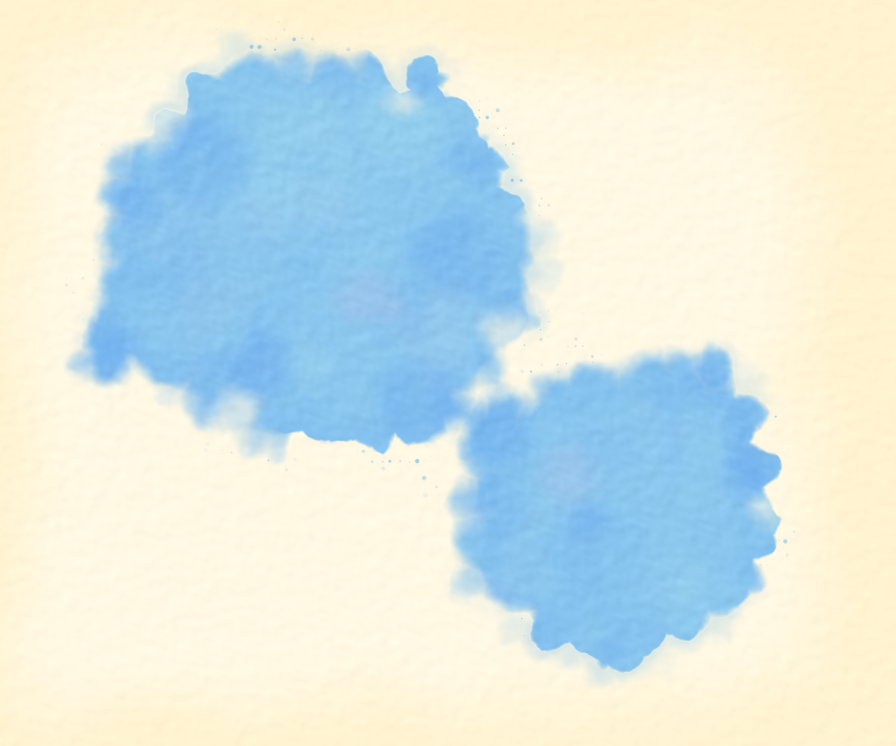
Write a Shadertoy shader that draws this background.

```glsl
// Two watercolour clouds of blue pigment on warm, softly lit, grainy paper.
// Radial outlines are scalloped with cellular noise, filled with overlapping
// translucent dabs, ringed with splatter, and embossed with the paper grain.

#define PAPER_EDGE  vec3(1.0, 0.952, 0.818)
#define PAPER_LIGHT vec3(1.0, 0.973, 0.892)
#define SKY         vec3(0.56, 0.80, 0.93)
#define DEEP        vec3(0.40, 0.66, 0.94)
#define LILAC       vec3(0.61, 0.76, 0.92)
#define LOBE_SCALE  17.0
#define LOBE_DEPTH  0.042
#define GRAIN_SCALE 75.0
#define GRAIN_DEPTH 0.026
#define SPLAT_SCALE 85.0

const float BIG_RADII[16] = float[16](
    .305, .275, .286, .262, .255, .278, .258, .283,
    .269, .317, .261, .258, .261, .277, .284, .305);
const float SMALL_RADII[16] = float[16](
    .203, .209, .234, .216, .197, .194, .200, .211,
    .216, .225, .197, .198, .205, .188, .194, .202);

// Main washes: centre and radius
const vec3 DEEP_WASH[14] = vec3[14](
    vec3(.27, .78, .07),  vec3(.19, .73, .045), vec3(.57, .885, .028),
    vec3(.63, .79, .04),  vec3(.56, .47, .065), vec3(.15, .53, .04),
    vec3(.61, .66, .07),  vec3(.35, .51, .05),  vec3(.67, .42, .05),
    vec3(.95, .49, .035), vec3(1., .36, .04),   vec3(.665, .32, .05),
    vec3(.79, .30, .035), vec3(.82, .135, .025));
const vec3 PALE_WASH[6] = vec3[6](
    vec3(.68, .55, .04),  vec3(.32, .45, .035), vec3(.205, .845, .05),
    vec3(.635, .31, .02), vec3(1.03, .32, .025), vec3(.54, .87, .025));

float hash(vec2 p) {
    vec3 q = fract(p.xyx * 0.1031);
    q += dot(q, q.yzx + 33.33);
    return fract((q.x + q.y) * q.z);
}

vec2 hash2(vec2 p) { return vec2(hash(p), hash(p + 57.3)); }

float noise(vec2 p) {
    vec2 i = floor(p), f = fract(p);
    f = f * f * (3.0 - 2.0 * f);
    return mix(mix(hash(i), hash(i + vec2(1, 0)), f.x),
               mix(hash(i + vec2(0, 1)), hash(i + vec2(1, 1)), f.x), f.y);
}

float fbm(vec2 p) {
    float sum = 0.0, amp = 0.5;
    for (int k = 0; k < 4; k++) {
        sum += amp * noise(p);
        p = mat2(1.6, 1.2, -1.2, 1.6) * p + 7.1;
        amp *= 0.5;
    }
    return sum;
}

// Distance beyond a closed outline given by evenly spaced radii
float outline(vec2 p, float radii[16]) {
    float turn = fract(atan(p.y, p.x) / 6.28319) * 16.0;
    int i = int(turn);
    return length(p) - mix(radii[i & 15], radii[(i + 1) & 15], smoothstep(0.0, 1.0, fract(turn)));
}

// x: distance to the nearest cell point, y: summed tone of overlapping dabs
vec2 dabs(vec2 p) {
    vec2 cell = floor(p);
    float nearest = 2.0, tone = 0.0;
    for (int y = -1; y <= 1; y++)
    for (int x = -1; x <= 1; x++) {
        vec2 id = cell + vec2(x, y);
        float dist = length(p - id - 0.2 - 0.6 * hash2(id));
        float radius = mix(0.4, 0.85, hash(id + 11.7));
        float soft = mix(0.06, 0.5, hash(id + 23.1));
        nearest = min(nearest, dist);
        tone += (hash(id + 41.9) - 0.5) * (1.0 - smoothstep(radius - soft, radius, dist));
    }
    return vec2(nearest, tone);
}

float grainHeight(vec2 p) {
    p = mat2(0.9, 0.4, -0.5, 1.1) * p * GRAIN_SCALE;
    return noise(p) + 0.6 * noise(p * 2.1 + 4.0);
}

float splatter(vec2 p, float px) {
    vec2 id = floor(p * SPLAT_SCALE);
    vec2 offset = (fract(p * SPLAT_SCALE) - 0.3 - 0.4 * hash2(id)) / SPLAT_SCALE;
    float radius = mix(0.0007, 0.0033, pow(hash(id + 3.3), 3.0));
    return step(0.62, hash(id + 8.8)) * (1.0 - smoothstep(radius - px, radius + px, length(offset)));
}

void mainImage(out vec4 fragColor, in vec2 fragCoord) {
    float px = 1.0 / iResolution.y;
    vec2 p = fragCoord * px;
    p.x *= 1.2 * iResolution.y / iResolution.x;

    // Paper with an irregular pool of light
    vec2 box = abs(p - vec2(0.55, 0.49)) - vec2(0.36, 0.26);
    float glow = length(max(box, 0.0)) - 0.18 + 0.16 * (fbm(p * 4.0) - 0.5);
    vec3 color = mix(PAPER_LIGHT, PAPER_EDGE, smoothstep(-0.07, 0.07, glow));

    // Scalloped silhouette and main washes
    vec2 ragged = vec2(fbm(p * 28.0), fbm(p * 28.0 + 31.0)) - 0.47;
    vec2 q = p + 0.024 * ragged;
    float edge = min(outline(q - vec2(0.414, 0.664), BIG_RADII),
                     outline(q - vec2(0.831, 0.316), SMALL_RADII));
    float wash = 0.0, pale = 0.0;
    for (int i = 0; i < 14; i++) {
        float d = length(q - DEEP_WASH[i].xy) - DEEP_WASH[i].z;
        edge = min(edge, d);
        wash = max(wash, 1.0 - smoothstep(-0.03, 0.012, d));
    }
    for (int i = 0; i < 6; i++) {
        float d = length(q - PALE_WASH[i].xy) - PALE_WASH[i].z;
        pale = max(pale, 1.0 - smoothstep(-0.03, 0.012, d));
    }
    edge += LOBE_DEPTH * (dabs(q * LOBE_SCALE).x - 0.4);

    // Layered pigment
    float tone = 0.2 + 0.3 * wash + 0.5 * (fbm(p * 6.0 + 3.0) - 0.47);
    tone += 0.28 * dabs(q * 8.0 + 5.0).y + 0.2 * dabs(q * 15.0 + 9.0).y;
    tone += 0.14 * smoothstep(-0.08, 0.0, edge);
    vec3 pigment = mix(SKY, DEEP, clamp(tone, 0.0, 1.0));
    float lilac = 1.0 - smoothstep(0.02, 0.055, min(length((q - vec2(0.49, 0.60)) * vec2(0.8, 1.2)),
                                                  length(q - vec2(0.76, 0.36))));
    pigment = mix(pigment, LILAC, 0.6 * lilac + 0.25 * smoothstep(0.5, 0.75, fbm(p * 7.0 + 20.0)));

    // Wet and dry edges, faint bleed, and droplets
    float soft = mix(0.002, 0.024, smoothstep(0.45, 0.7, noise(p * 9.0 + 2.0))) + px;
    float cover = 1.0 - smoothstep(-soft, soft, edge);
    float body = cover * (0.97 - 0.6 * pale * (1.0 - 0.7 * wash));
    float bleed = 0.3 * smoothstep(0.4, 0.7, noise(p * 8.0 + 14.0)) * (1.0 - smoothstep(0.0, 0.035, edge));
    float band = smoothstep(0.0, 0.008, edge) * (1.0 - smoothstep(0.015, 0.045, edge));
    float drops = 0.8 * splatter(p, px) * band * smoothstep(0.48, 0.62, noise(p * 11.0 + 6.0));
    color = mix(color, pigment, max(body, max(bleed * (1.0 - cover), drops)));

    // Embossed paper grain
    vec2 light = vec2(-0.003, 0.004);
    float relief = grainHeight(p + light) - grainHeight(p - light);
    color += GRAIN_DEPTH * relief * mix(0.55, 1.0, cover);
    fragColor = vec4(clamp(color, 0.0, 1.0), 1.0);
}
```
